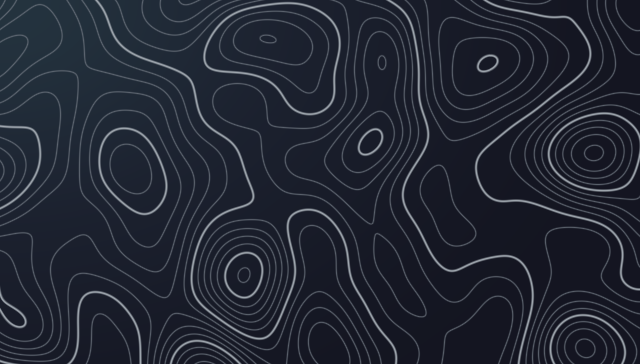
This pattern is drawn by a WebGL 2 fragment shader. Its source:

```glsl
#version 300 es
precision highp float;
// Topographic contour lines over a dark teal-to-navy gradient.

uniform vec2 u_resolution;
out vec4 fragColor;

const vec3 TEAL = vec3(0.140, 0.200, 0.245);
const vec3 NAVY = vec3(0.112, 0.136, 0.190);
const vec3 INK = vec3(0.078, 0.084, 0.130);
const vec3 MINOR_LINE = vec3(0.42, 0.45, 0.49);
const vec3 MAJOR_LINE = vec3(0.63, 0.66, 0.69);

const float INTERVAL = 0.165;     // height between neighbouring contours
const float MAJOR_EVERY = 5.0;    // every fifth contour is heavy
const float MINOR_HALF = 0.0012;  // half widths, in canvas heights
const float MAJOR_HALF = 0.0027;
const float SOFTNESS = 0.0030;    // least edge blur, in canvas heights

vec3 hash3(vec2 cell) {
  vec3 q = fract(cell.xyx * vec3(0.1031, 0.1030, 0.0973));
  q += dot(q, q.yxz + 33.33);
  return fract((q.xxy + q.yzz) * q.zyx);
}

// Cellular noise: one Gaussian hill or hollow per cell.
// Returns the height in x and its gradient in yz.
vec3 hills(vec2 p, float frequency, float spread, vec2 seed) {
  vec2 q = p * frequency;
  vec2 home = floor(q);
  float falloff = 0.5 / (spread * spread);
  vec3 sum = vec3(0.0);
  for (int y = -2; y <= 2; y++) {
    for (int x = -2; x <= 2; x++) {
      vec2 cell = home + vec2(x, y);
      vec3 rnd = hash3(cell + seed);
      vec2 offset = q - cell - rnd.xy;
      float bump = (2.0 * rnd.z - 1.0) * exp(-falloff * dot(offset, offset));
      sum += bump * vec3(1.0, -2.0 * falloff * frequency * offset);
    }
  }
  return sum;
}

// Broad relief with a little finer irregularity.
vec3 terrain(vec2 p) {
  return hills(p, 5.2, 0.54, vec2(37.0, 71.0))
       + 0.17 * hills(p, 9.5, 0.55, vec2(113.0, 19.0));
}

// Darkens away from the upper left corner.
vec3 background(vec2 uv) {
  float reach = length(vec2(uv.x, 0.75 * (1.0 - uv.y)));
  vec3 color = mix(TEAL, NAVY, smoothstep(0.0, 0.5, reach));
  return mix(color, INK, smoothstep(0.30, 1.0, reach));
}

float stroke(float dist, float halfWidth, float blur) {
  return 1.0 - smoothstep(halfWidth - blur, halfWidth + blur, dist);
}

void main() {
  vec2 uv = gl_FragCoord.xy / u_resolution;
  vec2 p = gl_FragCoord.xy / u_resolution.y;
  float blur = max(SOFTNESS, 0.7 / u_resolution.y);

  // Distance to the nearest contour, from height over slope.
  vec3 land = terrain(p);
  float level = land.x / INTERVAL;
  float nearest = floor(level + 0.5);
  float slope = max(length(land.yz), 0.001);
  float dist = abs(level - nearest) * INTERVAL / slope;

  // Heavy or fine line over the gradient.
  bool isMajor = mod(nearest, MAJOR_EVERY) < 0.5;
  float halfWidth = isMajor ? MAJOR_HALF : MINOR_HALF;
  vec3 lineColor = isMajor ? MAJOR_LINE : MINOR_LINE;
  vec3 color = mix(background(uv), lineColor, stroke(dist, halfWidth, blur));
  fragColor = vec4(color, 1.0);
}
```
